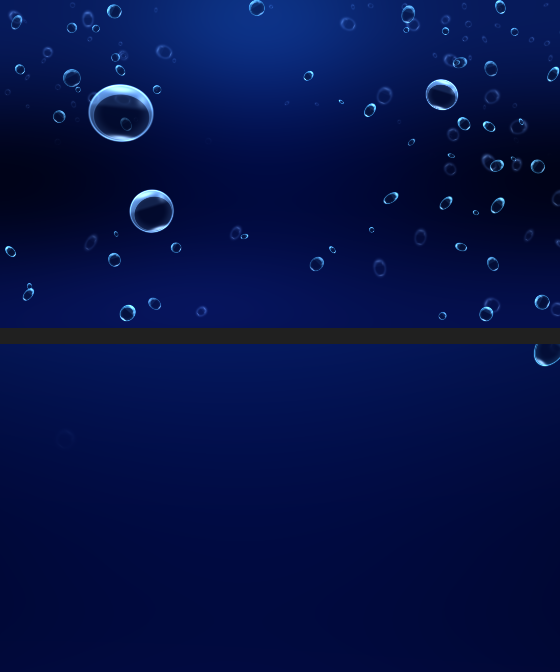
Top: the whole. Bottom: its middle third, enlarged.
Give the GLSL for this background, as a WebGL 1 fragment shader.

```glsl
precision highp float;

uniform vec2 u_resolution;

float hash(vec2 cell, float seed) {
  return fract(sin(dot(cell, vec2(127.1, 311.7)) + seed * 17.3) * 43758.5453);
}

vec2 rotate(vec2 p, float angle) {
  float c = cos(angle);
  float s = sin(angle);
  return vec2(c * p.x + s * p.y, c * p.y - s * p.x);
}

float glow(vec2 p, vec2 center, vec2 spread) {
  vec2 d = (p - center) / spread;
  return exp(-dot(d, d));
}

// Deep water: dark middle band, light falling from the top
vec3 water(vec2 uv) {
  vec3 low = vec3(0.015, 0.06, 0.3);
  vec3 deep = vec3(0.0, 0.02, 0.165);
  vec3 high = vec3(0.025, 0.1, 0.35);
  vec3 color = mix(low, deep, smoothstep(0.0, 0.42, uv.y));
  color = mix(color, high, smoothstep(0.45, 0.95, uv.y));

  float band = glow(uv, vec2(uv.x, 0.46), vec2(1.0, 0.2));
  float side = smoothstep(0.15, 0.5, abs(uv.x - 0.5));
  color *= 1.0 - 0.42 * band * side;
  color += vec3(0.0, 0.02, 0.095) * glow(uv, vec2(0.48, 0.58), vec2(0.22, 0.38));
  color += vec3(0.025, 0.09, 0.14) * glow(uv, vec2(0.46, 0.96), vec2(0.22, 0.26));
  color += vec3(0.01, 0.02, 0.06) * glow(uv, vec2(0.33, 0.1), vec2(0.28, 0.18));
  return color;
}

// Glassy ellipse: dark core, bright crescent, thin rim and glints
vec3 drawBubble(vec3 base, vec2 offset, vec2 radii, float angle,
                float softness, float opacity, vec3 tint) {
  vec2 q = rotate(offset, angle) / radii;
  float r = length(q);
  float edge = softness / min(radii.x, radii.y);
  float body = 1.0 - smoothstep(1.0 - edge, 1.0 + edge, r);
  float haze = min(edge, 1.0);

  float core = length((q - vec2(0.03, -0.12)) / vec2(0.86, 0.78));
  float blend = max(edge * 0.8, 0.05);
  float crescent = smoothstep(1.0 - blend, 1.0 + blend, core);
  float lit = mix(0.35, 1.0, smoothstep(-0.4, 0.8, q.y));
  float rimDistance = (r - 0.96) / max(0.025, edge * 0.5);
  float rim = exp(-rimDistance * rimDistance);
  float lipDistance = (core - 1.0) / max(0.025, edge * 0.5);
  float lip = exp(-lipDistance * lipDistance);
  float sheen = 0.14 * smoothstep(0.12, 0.3, q.y) + 0.16 * smoothstep(0.5, 1.0, r);

  vec3 color = mix(base, vec3(0.005, 0.035, 0.15), 0.7 * (1.0 - haze));
  color += tint * (0.55 * crescent * lit + sheen + 0.25 * haze);
  color += tint * (rim * (0.3 + 0.4 * abs(q.y)) + 0.2 * lip);
  float glints = 0.85 * glow(q, vec2(0.08, -0.85), vec2(0.38, 0.08));
  glints += 0.6 * glow(q, vec2(-0.1, 0.82), vec2(0.48, 0.12));
  glints += 0.3 * glow(q, vec2(0.6, 0.5), vec2(0.14, 0.2));
  color += vec3(0.75, 0.9, 1.0) * glints;
  return mix(base, color, body * opacity);
}

// Share of occupied cells: busy sides, quiet center and left middle
float crowding(vec2 uv) {
  float sides = mix(0.18, 1.0, smoothstep(0.02, 0.36, abs(uv.x - 0.5)));
  float middle = 1.0 - smoothstep(0.08, 0.25, abs(uv.y - 0.45));
  return sides * (1.0 - 0.9 * middle * (1.0 - smoothstep(0.6, 0.8, uv.x)));
}

// One jittered bubble at most in each grid cell
vec3 bubbleLayer(vec3 base, vec2 p, float aspect, float cellSize, float seed,
                 float density, vec2 sizeRange, float softness,
                 float opacity, vec3 tint) {
  vec2 cell = floor(p / cellSize);
  vec2 jitter = vec2(hash(cell, seed), hash(cell, seed + 1.0)) - 0.5;
  float room = 1.0 - 2.0 * (sizeRange.y + softness) / cellSize;
  vec2 center = (cell + 0.5 + jitter * room) * cellSize;
  float chance = density * crowding(center / vec2(aspect, 1.0));
  float present = step(hash(cell, seed + 2.0), chance);

  float size = mix(sizeRange.x, sizeRange.y, hash(cell, seed + 3.0));
  vec2 radii = size * vec2(mix(0.55, 1.0, hash(cell, seed + 4.0)), 1.0);
  float angle = (hash(cell, seed + 5.0) - 0.5) * 2.6;
  float strength = opacity * mix(0.55, 1.0, hash(cell, seed + 6.0));
  return drawBubble(base, p - center, radii, angle, softness, present * strength, tint);
}

void main() {
  vec2 uv = gl_FragCoord.xy / u_resolution;
  float aspect = u_resolution.x / u_resolution.y;
  vec2 p = vec2(uv.x * aspect, uv.y);
  float pixel = 0.7 / u_resolution.y;
  vec3 color = water(uv);

  // Distant specks, blurred bubbles, then sharp ones
  vec3 mist = vec3(0.28, 0.42, 0.62);
  vec3 teal = vec3(0.3, 0.66, 0.8);
  float speckFade = 0.3 * smoothstep(0.5, 0.8, uv.y);
  color = bubbleLayer(color, p, aspect, 0.05, 3.0, 0.3, vec2(0.005, 0.01), 0.004, speckFade, mist);
  color = bubbleLayer(color, p, aspect, 0.11, 11.0, 0.36, vec2(0.013, 0.028), 0.007, 0.42, mist);
  color = bubbleLayer(color, p, aspect, 0.11, 31.0, 0.3, vec2(0.008, 0.014), pixel, 0.9, teal);
  color = bubbleLayer(color, p, aspect, 0.145, 23.0, 0.7, vec2(0.015, 0.029), pixel, 1.0, teal);

  // Large foreground bubbles
  vec3 silver = vec3(0.46, 0.68, 0.88);
  color = drawBubble(color, p - vec2(0.216 * aspect, 0.655), vec2(0.1, 0.088), -0.1, pixel, 1.0, silver);
  color = drawBubble(color, p - vec2(0.271 * aspect, 0.356), vec2(0.068, 0.066), 0.3, pixel, 1.0, silver);
  color = drawBubble(color, p - vec2(0.789 * aspect, 0.711), vec2(0.05, 0.047), -0.3, pixel, 1.0, silver);

  gl_FragColor = vec4(color, 1.0);
}
```
